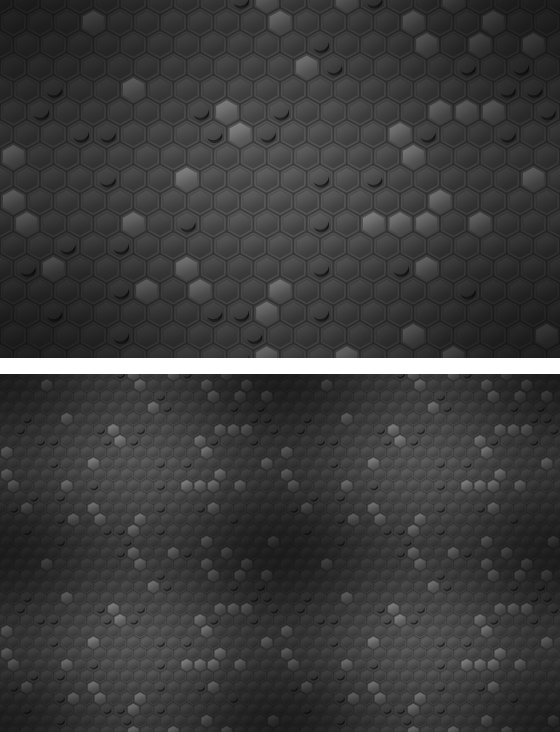
Top: one tile. Bottom: repeated 2 by 2.
Reproduce this pattern procedurally as a WebGL 2 fragment shader.

```glsl
#version 300 es
precision highp float;

uniform vec2 u_resolution;
out vec4 fragColor;

#define COLUMNS 21.0
#define ROWS 16.0
#define FACE_RADIUS 0.39
#define RIM_RADIUS 0.465
#define RIM_ROUNDING 0.12
#define GROOVE_WIDTH 0.016
#define BRIGHT_SHARE 0.12
#define CRESCENT_SHARE 0.115
#define EDGE_FADE vec2(0.36, 0.27)

const float PI = 3.14159265;
const float ROW_STEP = 0.866025;

const float GAP_TONE = 0.245;
const float RIM_TONE = 0.345;
const float GROOVE_TONE = 0.25;
const vec2 FACE_TONES = vec2(0.265, 0.365);
const vec2 BRIGHT_TONES = vec2(0.36, 0.54);
const vec2 CRESCENT_TONES = vec2(0.16, 0.09);

float hash(vec2 cell, uint seed) {
    uvec2 n = uvec2(cell);
    uint h = n.x * 7919u + n.y * 104729u + seed * 31337u;
    h = (h ^ (h >> 15)) * 73244475u;
    h = (h ^ (h >> 13)) * 73244475u;
    h ^= h >> 16;
    return float(h & 65535u) / 65536.0;
}

// Signed distance to a hexagon with a point at the top; r is the apothem.
float hexagon(vec2 p, float r) {
    const vec3 k = vec3(-ROW_STEP, 0.5, 0.57735);
    p = abs(p.yx);
    p -= 2.0 * min(dot(k.xy, p), 0.0) * k.xy;
    p -= vec2(clamp(p.x, -k.z * r, k.z * r), r);
    return length(p) * sign(p.y);
}

// Disc with a second, slightly higher disc cut away.
float crescent(vec2 p) {
    const vec2 center = vec2(0.05, -0.05);
    const vec2 cutShift = vec2(-0.055, 0.15);
    float disc = length(p - center) - 0.288;
    float cut = length(p - center - cutShift) - 0.33;
    return max(disc, -cut);
}

// Nearest centre of two interleaved rectangular lattices.
vec2 nearestCenter(vec2 q) {
    const vec2 pitch = vec2(1.0, 2.0 * ROW_STEP);
    vec2 a = floor(q / pitch + 0.5) * pitch;
    vec2 b = (floor(q / pitch) + 0.5) * pitch;
    return distance(q, a) < distance(q, b) ? a : b;
}

float coverage(float d, float blur) {
    return 1.0 - smoothstep(-blur, blur, d);
}

void main() {
    vec2 uv = gl_FragCoord.xy / u_resolution;
    vec2 q = uv * vec2(COLUMNS, ROWS * ROW_STEP);
    float blur = 0.6 * COLUMNS / u_resolution.x;

    // Wrapped cell index, with columns counted in half steps
    vec2 center = nearestCenter(q);
    vec2 p = q - center;
    vec2 cell = floor(center * vec2(2.0, 1.0 / ROW_STEP) + 0.5);
    cell = mod(cell, vec2(2.0 * COLUMNS, ROWS));
    float kind = hash(cell, 1u);
    float isBright = step(kind, BRIGHT_SHARE);
    float isCut = step(1.0 - CRESCENT_SHARE, kind);

    // Raised rim over the gap
    float rim = hexagon(p, RIM_RADIUS - RIM_ROUNDING) - RIM_ROUNDING;
    float tone = mix(GAP_TONE, RIM_TONE, coverage(rim, blur));

    // Face lit from the upper left, with a groove around it
    float face = hexagon(p, FACE_RADIUS);
    float lit = smoothstep(-0.42, 0.42, dot(p, vec2(-0.45, 0.89)));
    vec2 tones = mix(FACE_TONES, BRIGHT_TONES, isBright);
    float faceTone = mix(tones.x, tones.y, lit) + 0.015 * (hash(cell, 2u) - 0.5);
    tone = mix(tone, faceTone, coverage(face, blur));
    float groove = coverage(abs(face) - GROOVE_WIDTH, blur);
    tone = mix(tone, GROOVE_TONE, 0.6 * groove * (1.0 - isBright));

    // Dark crescent cut into some faces
    float depth = smoothstep(-0.32, -0.1, p.y);
    float cutTone = mix(CRESCENT_TONES.x, CRESCENT_TONES.y, depth);
    tone = mix(tone, cutTone, isCut * coverage(crescent(p), blur));

    // Periodic fade toward the borders
    vec2 wave = sin(PI * (uv - 0.5));
    tone *= 1.0 - dot(EDGE_FADE, wave * wave);

    fragColor = vec4(vec3(tone), 1.0);
}
```
